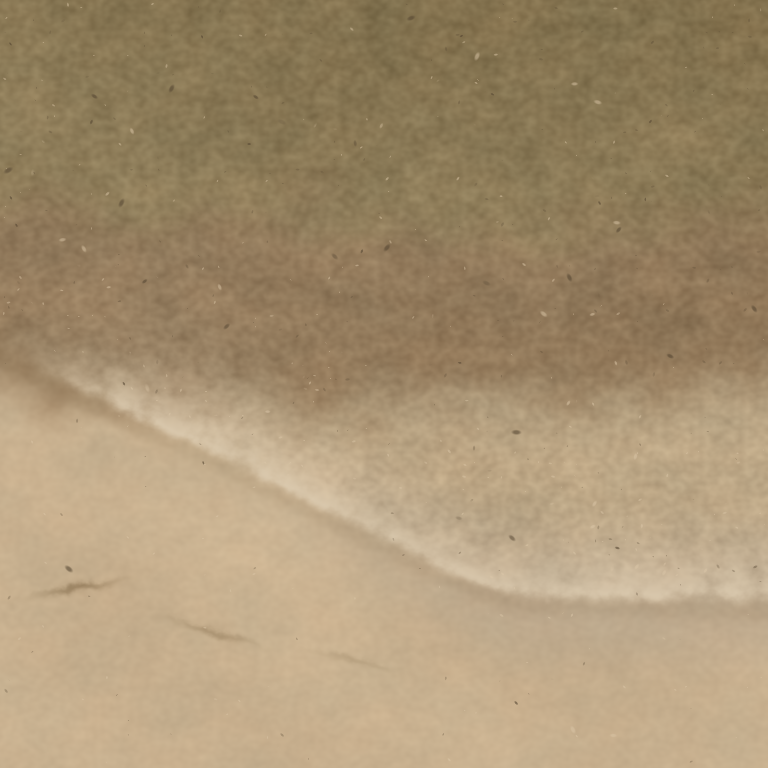
A Shadertoy shader for this texture:

```glsl
// A sandy shore from above: dark wet ground over pale dry sand, split by a foam line.
// Colour zones follow warped distances to two curves; gradient noise gives the mottling
// and jittered grid cells scatter the grit and shell crumbs.

const vec3 OLIVE = vec3(0.550, 0.483, 0.345);  // wet ground, far
const vec3 BROWN = vec3(0.575, 0.480, 0.360);  // wet ground, near
const vec3 SHORE = vec3(0.735, 0.650, 0.520);  // damp sand above the foam
const vec3 SAND  = vec3(0.782, 0.690, 0.560);  // dry sand
const vec3 DAMP  = vec3(0.745, 0.665, 0.555);  // greyer sand under the foam
const vec3 FOAM  = vec3(0.860, 0.795, 0.690);
const vec3 GRIT  = vec3(0.340, 0.280, 0.200);
const vec3 SHELL = vec3(0.860, 0.780, 0.660);

const float WET_EDGE = 0.495;
const float FOAM_LEVEL = 0.222;
const float FOAM_SLOPE = 0.50;
const float MOTTLE = 0.075;
const float GRAIN = 0.050;

vec2 hash2(vec2 p) {
    vec3 q = fract(p.xyx * vec3(0.1031, 0.1030, 0.0973));
    q += dot(q, q.yzx + 33.33);
    return fract((q.xx + q.yz) * q.zy);
}

float gradientDot(vec2 cell, vec2 offset) {
    float angle = 6.2832 * hash2(cell).x;
    return dot(vec2(cos(angle), sin(angle)), offset);
}

float noise(vec2 p) {
    vec2 i = floor(p), f = fract(p);
    vec2 u = f * f * f * (f * (f * 6.0 - 15.0) + 10.0);
    vec2 e = vec2(0.0, 1.0);
    float low  = mix(gradientDot(i, f), gradientDot(i + e.yx, f - e.yx), u.x);
    float high = mix(gradientDot(i + e.xy, f - e.xy), gradientDot(i + e.yy, f - e.yy), u.x);
    return mix(low, high, u.y);
}

float fbm(vec2 p) {
    float sum = 0.0, gain = 0.6;
    for (int i = 0; i < 4; i++) {
        sum += gain * noise(p);
        p = mat2(1.6, 1.2, -1.2, 1.6) * p + 17.3;
        gain *= 0.5;
    }
    return sum;
}

mat2 turn(float a) {
    return mat2(cos(a), sin(a), -sin(a), cos(a));
}

// One soft, randomly turned oval in a share of the grid cells
float specks(vec2 uv, float cells, float seed, float share) {
    vec2 p = uv * cells;
    vec2 id = floor(p) + seed;
    vec2 place = hash2(id), kind = hash2(id + 71.0);
    vec2 d = turn(6.2832 * hash2(id + 143.0).x) * (fract(p) - 0.3 - 0.4 * place);
    float size = mix(0.09, 0.24, kind.y * kind.y);
    float oval = smoothstep(1.0, 0.3, length(d * vec2(1.0, 1.9)) / size);
    return oval * smoothstep(share, share * 0.6, kind.x);
}

// Height of the foam line: a falling slope that levels out
float foamLine(float x) {
    float gap = 0.55 - FOAM_SLOPE * x - FOAM_LEVEL;
    return FOAM_LEVEL + 0.5 * (gap + sqrt(gap * gap + 0.0008));
}

// Short dark furrows in the dry sand
float furrows(vec2 uv, float warp) {
    float sum = 0.0;
    for (int i = 0; i < 3; i++) {
        float k = float(i);
        vec2 d = turn(0.2 - 0.55 * min(k, 1.0)) * vec2(1.0, 1.0);
        vec2 q = uv - vec2(0.10 + 0.18 * k, 0.235 - 0.06 * k + 0.012 * k * (k - 1.0));
        q = vec2(q.x, q.y - (0.2 - 0.5 * min(k, 1.0)) * q.x + 0.012 * warp);
        sum += exp(-dot(q * q, vec2(500.0, 40000.0))) * (1.0 - 0.3 * k) * min(d.x + 1.0, 1.0);
    }
    return sum;
}

void mainImage(out vec4 fragColor, in vec2 fragCoord) {
    vec2 uv = fragCoord / iResolution.xy;
    float broad = fbm(uv * vec2(4.0, 5.0) + 3.0);
    float patches = fbm(uv * vec2(11.0, 14.0) + 40.0);
    float mottle = fbm(uv * vec2(34.0, 42.0) + 9.0);
    float grain = noise(uv * vec2(95.0, 110.0));

    // Zones
    float h = uv.y - foamLine(uv.x) + 0.014 * patches + 0.008 * mottle;
    float edge = WET_EDGE - 0.035 * sin(3.1416 * uv.x);
    float wet = smoothstep(-0.055, 0.065, uv.y - edge + 0.07 * broad + 0.06 * patches);
    float above = smoothstep(-0.01, 0.03, h);

    // Ground colours
    vec3 ground = mix(OLIVE, BROWN, smoothstep(0.77, 0.66, uv.y + 0.12 * broad));
    ground += 0.02 * (0.5 - uv.x) - 0.03 * smoothstep(0.75, 1.0, uv.y);
    float under = smoothstep(-0.13, -0.02, h) * smoothstep(0.2, 0.75, uv.x);
    vec3 dry = mix(mix(SAND, DAMP, under), SHORE, smoothstep(0.0, 0.14, h));
    vec3 col = mix(dry, ground, wet);

    // Mottling, calmer on the dry sand
    float rough = mix(0.4, 1.0, above);
    col += vec3(1.0, 1.0, 0.9) * (0.05 * broad + rough * (0.05 * patches + MOTTLE * mottle + GRAIN * grain));
    col += vec3(0.015, -0.005, -0.012) * patches;

    // Foam: crisp below, feathered and broken above
    float width = 0.026 + 0.030 * exp(-pow((uv.x - 0.27) / 0.13, 2.0)) + 0.02 * smoothstep(0.6, 1.0, uv.x);
    float foam = smoothstep(-0.012, 0.008, h) * exp(-max(h, 0.0) / width);
    foam *= smoothstep(0.0, 0.18, uv.x) * clamp(0.80 + 0.8 * mottle + 0.6 * patches, 0.0, 1.0);
    col = mix(col, FOAM, foam);
    col -= 0.035 * exp(-pow((h + 0.018) / 0.012, 2.0));
    col -= 0.15 * furrows(uv, mottle + patches);

    // Crumbs crowd the shore, grit and shell bits scatter everywhere
    float shore = above * exp(-pow((h - 0.10) / 0.13, 2.0));
    float clump = smoothstep(-0.1, 0.3, patches);
    float density = mix(0.35, 1.0, above);
    col = mix(col, SHELL, 0.45 * specks(uv, 62.0, 5.0, 0.04 + 0.45 * shore * clump));
    col = mix(col, SHELL, 0.50 * specks(uv, 33.0, 210.0, density * (0.05 + 0.10 * clump)));
    col = mix(col, GRIT, 0.30 * specks(uv, 56.0, 330.0, density * (0.06 + 0.14 * clump)));
    col = mix(col, GRIT, 0.60 * specks(uv, 29.0, 450.0, density * 0.07));

    fragColor = vec4(clamp(col, 0.0, 1.0), 1.0);
}
```
